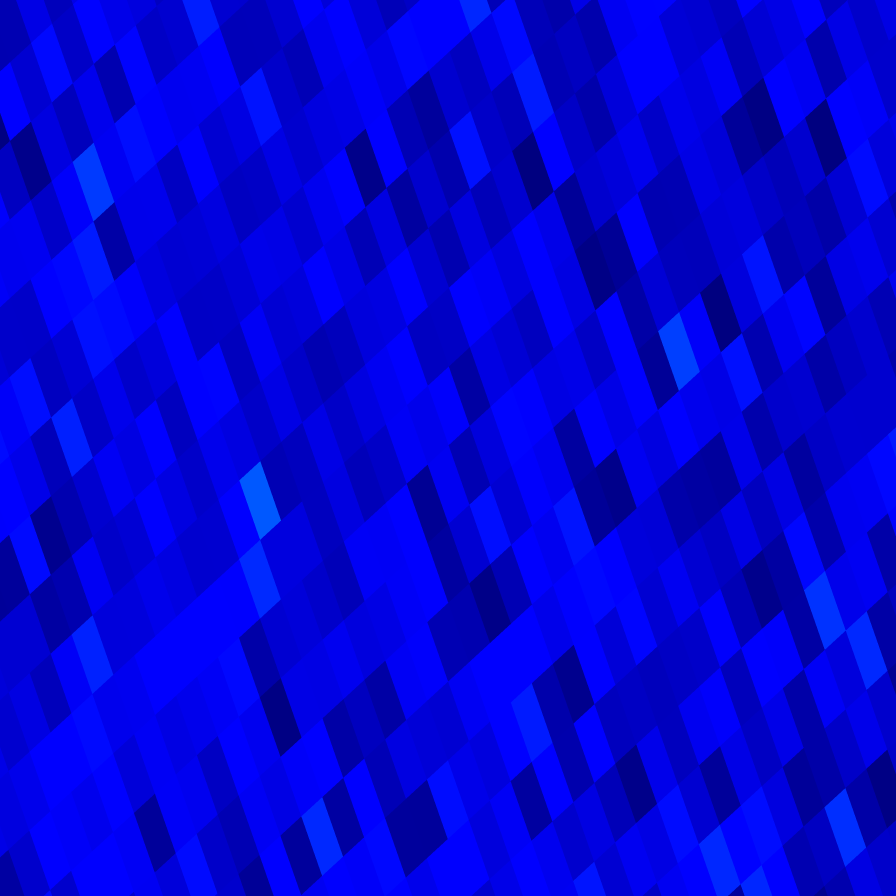
Give the GLSL for this pattern, as a Shadertoy shader.

```glsl
vec2 hash2(vec2 p) {
    vec3 q = fract(p.xyx * vec3(0.1031, 0.1030, 0.0973));
    q += dot(q, q.yzx + 33.33);
    return fract((q.xx + q.yz) * q.zy);
}

float cornerSlope(vec2 corner, vec2 offset) {
    float angle = 6.2832 * hash2(corner + 71.0).x;
    return dot(vec2(cos(angle), sin(angle)), offset);
}

float gradientNoise(vec2 p) {
    vec2 i = floor(p), f = p - i;
    vec2 w = f * f * f * (f * (f * 6.0 - 15.0) + 10.0);
    vec2 e = vec2(1.0, 0.0);
    return mix(mix(cornerSlope(i, f), cornerSlope(i + e, f - e), w.x),
               mix(cornerSlope(i + e.yx, f - e.yx), cornerSlope(i + 1.0, f - 1.0), w.x), w.y);
}

// Normally distributed value per cell (Box-Muller)
float gaussian(vec2 cell) {
    vec2 u = hash2(cell + 213.0);
    return sqrt(-2.0 * log(max(u.x, 1e-3))) * cos(6.2832 * u.y);
}

// Dark navy to pure blue, then towards azure
vec3 blueRamp(float level) {
    return vec3(0.0, clamp(0.88 * (level - 1.06), 0.0, 0.45), clamp(level, 0.5, 1.0));
}

vec3 tileColor(vec2 p) {
    // Columns of the matrix are the long and short edges of one tile
    mat2 tileEdges = mat2(0.0232, -0.0664, 0.0234, 0.0215);
    vec2 cell = floor(inverse(tileEdges) * (p - vec2(0.454, 0.504)) + 0.5);
    vec2 center = tileEdges * cell + vec2(0.454, 0.504);

    float grain = gaussian(cell);
    float level = 0.855 + 0.145 * grain;
    level += 0.1 * pow(max(grain - 1.7, 0.0), 2.0);      // rare bright tiles
    level += 0.22 * gradientNoise(cell * 0.37 + 0.2);    // loose clusters
    level += 0.1 * (0.5 - center.x);                     // darker to the right
    return blueRamp(level);
}

void mainImage(out vec4 fragColor, in vec2 fragCoord) {
    // Average a 3 x 3 grid of samples to smooth the tile edges
    vec3 color = vec3(0.0);
    for (int y = -1; y <= 1; y++) {
        for (int x = -1; x <= 1; x++) {
            vec2 jitter = vec2(x, y) / 3.0;
            color += tileColor((fragCoord + jitter) / iResolution.y);
        }
    }
    fragColor = vec4(color / 9.0, 1.0);
}
```
